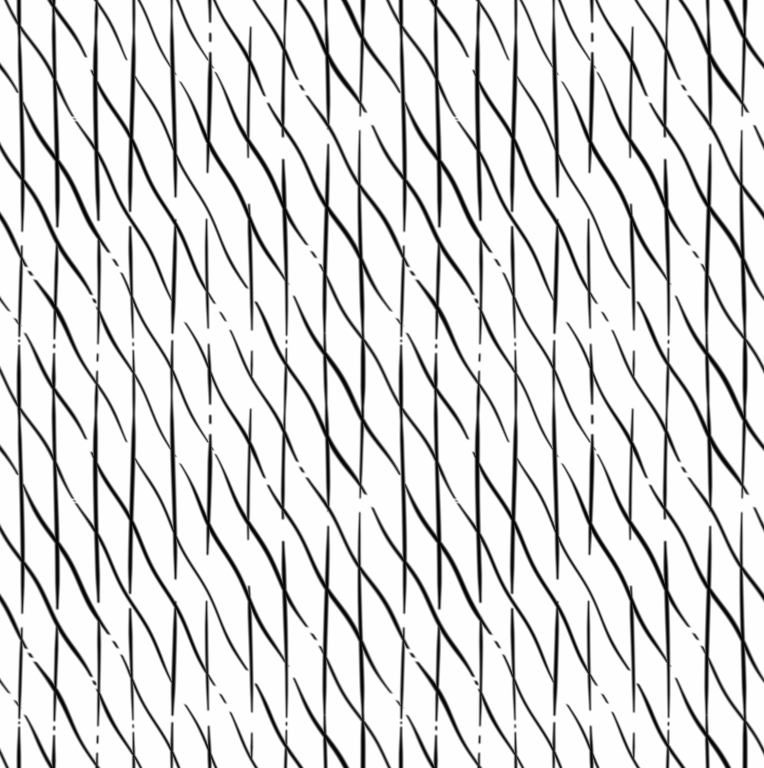
Write a Shadertoy shader that draws this pattern.

```glsl
// Hand-inked lattice: upright strokes crossed by steep diagonals, on a seamless tile.
// The diagonals form one closed strand that winds around the tile, so breaks and
// thickness are driven by the distance travelled along each stroke.

const float TAU = 6.2831853;
const float TILES = 2.0;          // repeats across the canvas
const float COLUMNS = 10.0;       // upright strokes per tile
const vec2 WINDING = vec2(9.0, 5.0); // diagonal crossings per tile, across and down
const float HALF_WIDTH = 0.0044;  // mean stroke radius, in tiles
const vec3 PAPER = vec3(0.995);
const vec3 INK = vec3(0.025);

float hash(float n, float seed) {
    vec2 p = fract(vec2(n, seed) * vec2(0.1031, 0.1197) + 0.37);
    p += dot(p, p.yx + 33.33);
    return fract((p.x + p.y) * p.x * 7.13);
}

// Smooth one-dimensional noise that closes after a whole number of cells.
float ringNoise(float t, float period, float seed) {
    float cell = floor(t);
    float f = t - cell;
    float a = hash(mod(cell, period), seed);
    float b = hash(mod(cell + 1.0, period), seed);
    return mix(a, b, f * f * (3.0 - 2.0 * f));
}

// Dryness of the pen: strongest in one upright band of the tile.
float dryness(float x) {
    float d = (fract(x) - 0.6) / 0.12;
    return exp(-d * d);
}

// Signed distance to a break: negative where ink is missing.
// A positive dash keeps a short mark in the middle of the break.
float breakDistance(float offset, float halfGap, float dash) {
    float away = abs(offset);
    return max(away - halfGap, dash - away);
}

// Coverage of a stroke whose ends taper toward its breaks.
float strokeInk(float across, float radius, float toBreak, float soft) {
    float taper = mix(0.55, 1.0, smoothstep(0.0, 0.08, toBreak));
    float body = 1.0 - smoothstep(-soft, soft, abs(across) - radius * taper);
    return body * smoothstep(-soft, soft, toBreak);
}

float uprightInk(vec2 p, float soft) {
    float column = mod(floor(p.x * COLUMNS), COLUMNS);
    float x = (column + 0.5) / COLUMNS;
    float dry = dryness(x);

    // Alternating offset and a slight bow
    float lean = 0.045 * (1.0 - 2.0 * mod(column, 2.0));
    float bow = 0.05 * sin(TAU * (p.y + hash(column, 3.0)));
    float across = (fract(p.x * COLUMNS) - 0.5 - lean - bow) / COLUMNS;

    // Main break falls along a curve; the others gather in the dry band
    float toBreak = 1.0;
    for (int i = 0; i < 3; i++) {
        float k = float(i);
        float h = hash(column, 11.0 + k);
        float center = i == 0 ? 0.65 - 0.4 * x * x : 0.9 + 0.17 * (k - 1.0);
        center += 0.08 * (h - 0.5);
        float halfGap = i == 0 ? 0.018 + 0.05 * dry
                      : i == 1 ? 0.045 * h - 0.008 + 0.02 * dry
                      : 0.07 * dry - 0.02;
        float dash = i > 0 && h > 0.4 ? 0.3 * halfGap : -1.0;
        float offset = fract(p.y - center + 0.5) - 0.5;
        toBreak = min(toBreak, breakDistance(offset, halfGap, dash));
    }

    float swell = ringNoise(p.y * 5.0, 5.0, 20.0 + column);
    return strokeInk(across, HALF_WIDTH * mix(0.65, 1.3, swell), toBreak, soft);
}

float diagonalInk(vec2 p, float soft) {
    // Uneven spacing that still closes at the tile edges
    float sway = 0.12 * sin(TAU * p.x) - 0.05 * sin(TAU * (2.0 * p.x + 3.0 * p.y));
    float phase = WINDING.y * p.y - WINDING.x * p.x + 0.13 + sway;
    float line = floor(phase + 0.5);
    float across = (phase - line) / length(WINDING);

    // Seven steps per line make the strand continuous across both seams
    float along = mod(p.y + 7.0 * line, WINDING.x);
    float cell = floor(along * 2.0);
    float h = hash(cell, 41.0);
    float center = (cell + 0.3 + 0.4 * hash(cell, 42.0)) / 2.0;
    float halfGap = 0.002 + 0.028 * h + 0.012 * dryness(p.x);
    float dash = hash(cell, 43.0) > 0.6 ? 0.35 * halfGap : -1.0;
    float toBreak = breakDistance(along - center, halfGap, dash);

    float swell = ringNoise(along * 5.0, WINDING.x * 5.0, 44.0);
    return strokeInk(across, HALF_WIDTH * mix(0.65, 1.4, swell), toBreak, soft);
}

void mainImage(out vec4 fragColor, in vec2 fragCoord) {
    // Tile coordinates, measured down from the upper left
    float scale = TILES / iResolution.x;
    vec2 p = vec2(fragCoord.x, iResolution.y - fragCoord.y) * scale;
    float soft = max(0.0042, scale);

    float ink = max(uprightInk(p, soft), diagonalInk(p, soft));
    fragColor = vec4(mix(PAPER, INK, ink), 1.0);
}
```
